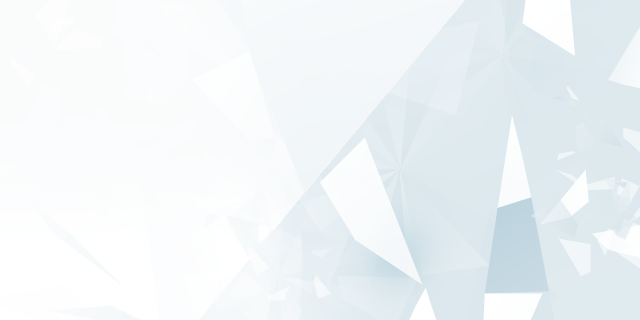
Reproduce this background procedurally as a WebGL 1 fragment shader.

```glsl
precision highp float;
// Pale crystal background: overlapping ice facets, white at left and blue-grey at right.
uniform vec2 u_resolution;

float hash(float n) {
  n = fract(n * 0.1031);
  n *= n + 33.33;
  n *= n + n;
  return fract(n);
}

vec2 hash2(float n) {
  return vec2(hash(n), hash(n + 57.3));
}

// Signed distance to the line a-b, positive on its left.
float edge(vec2 p, vec2 a, vec2 b) {
  return dot(p - a, normalize(vec2(a.y - b.y, b.x - a.x)));
}

// Paints a convex clockwise quad whose tone runs from corner a to corner c.
void facet(inout float tone, vec2 p, vec2 a, vec2 b, vec2 c, vec2 d,
           float start, float end, float opacity) {
  float dist = max(max(edge(p, a, b), edge(p, b, c)), max(edge(p, c, d), edge(p, d, a)));
  float cover = clamp(0.5 - dist * u_resolution.y, 0.0, 1.0);
  vec2 axis = c - a;
  float along = clamp(dot(p - a, axis) / dot(axis, axis), 0.0, 1.0);
  tone = mix(tone, mix(start, end, along), cover * opacity);
}

float ambient(vec2 p) {
  return 0.07 + 0.38 * smoothstep(0.55, 1.5, p.x);
}

vec2 shardCorner(float angle, float size, float slimness, vec2 dir) {
  vec2 q = size * vec2(cos(angle), slimness * sin(angle));
  return vec2(q.x * dir.x - q.y * dir.y, q.x * dir.y + q.y * dir.x);
}

// Random splinter, either a white glint or a tinted pane.
void shard(inout float tone, vec2 p, float seed, vec2 center, float size, float opacity) {
  float turn = 6.2832 * hash(seed + 3.1);
  vec2 dir = vec2(cos(turn), sin(turn));
  float slim = mix(0.2, 0.8, hash(seed + 5.7));
  float first = 1.2 * hash(seed + 8.3);
  vec2 a = center + shardCorner(first, size, slim, dir);
  vec2 b = center + shardCorner(first - 1.9, size, slim, dir);
  vec2 c = center + shardCorner(first - 3.3, size, slim, dir);
  vec2 d = center + shardCorner(first - 3.9, size, slim, dir);
  float tint = ambient(center) * step(0.36, hash(seed + 11.9));
  facet(tone, p, a, b, c, d, tint * mix(0.5, 1.5, hash(seed + 14.2)),
        tint * mix(0.5, 1.3, hash(seed + 17.6)), opacity);
}

// Sharp rays of slightly different tone around a hub.
float fan(vec2 p, vec2 hub, float reach, float seed) {
  vec2 q = p - hub;
  float r = length(q) + 0.0001;
  float sector = (atan(q.y, q.x) / 6.2832 + 0.5) * 19.0;
  float id = floor(sector);
  float blur = clamp(3.0 / (r * u_resolution.y), 0.001, 1.0);
  float ray = mix(hash(id + seed), hash(mod(id + 1.0, 19.0) + seed),
                  smoothstep(1.0 - blur, 1.0, sector - id));
  return (ray - 0.5) * (1.0 - smoothstep(0.0, reach, r));
}

void main() {
  vec2 p = gl_FragCoord.xy / u_resolution.y;

  // Soft base and broad planes
  float tone = 0.01 + 0.06 * smoothstep(0.15, 0.65, p.y) + 0.06 * smoothstep(0.5, 1.0, p.x);
  facet(tone, p, vec2(0.36, 1.02), vec2(0.57, 1.02), vec2(0.71, -0.02), vec2(0.50, -0.02), 0.04, 0.12, 0.9);
  facet(tone, p, vec2(1.47, 1.02), vec2(2.05, 1.02), vec2(2.05, -0.05), vec2(0.58, -0.05), 0.37, 0.48, 0.95);
  facet(tone, p, vec2(1.56, 1.02), vec2(2.05, 1.02), vec2(2.05, -0.05), vec2(1.74, -0.05), 0.44, 0.36, 0.9);
  tone *= mix(0.35, 1.0, smoothstep(0.75, 1.25, p.x + 0.35 * p.y));
  tone += 0.04 * smoothstep(0.2, 0.7, p.y) * (1.0 - smoothstep(0.5, 1.2, p.x));

  // Large translucent panes
  for (int i = 0; i < 26; i++) {
    float seed = float(i) * 23.0 + 4.0;
    shard(tone, p, seed, hash2(seed) * vec2(2.0, 1.0), mix(0.12, 0.4, hash(seed + 1.7)), 0.2);
  }
  tone += 0.16 * fan(p, vec2(1.25, 0.47), 0.5, 5.0);
  tone += 0.10 * fan(p, vec2(0.87, 0.14), 0.4, 41.0);
  tone += 0.10 * fan(p, vec2(1.57, 0.83), 0.35, 83.0);

  // Main facets
  facet(tone, p, vec2(0.75, 1.02), vec2(1.47, 1.02), vec2(0.95, 0.40), vec2(0.78, 0.84), 0.08, 0.20, 0.85);
  facet(tone, p, vec2(0.60, 0.75), vec2(0.78, 0.84), vec2(0.86, 0.57), vec2(0.78, 0.56), 0.0, 0.06, 0.9);
  facet(tone, p, vec2(1.25, 0.47), vec2(1.53, 0.17), vec2(1.32, 0.14), vec2(1.283, 0.30), 0.48, 0.32, 0.8);
  tone += 0.28 * exp(-90.0 * dot(p - vec2(1.25, 0.20), p - vec2(1.25, 0.20)));
  facet(tone, p, vec2(1.0, 0.43), vec2(1.14, 0.57), vec2(1.32, 0.11), vec2(1.11, 0.25), 0.0, 0.10, 0.9);
  facet(tone, p, vec2(0.94, 0.28), vec2(1.09, 0.26), vec2(1.03, 0.11), vec2(0.95, 0.16), 0.36, 0.25, 0.8);
  facet(tone, p, vec2(1.60, 0.64), vec2(1.632, 0.512), vec2(1.66, 0.383), vec2(1.555, 0.35), 0.0, 0.08, 1.0);
  facet(tone, p, vec2(1.555, 0.35), vec2(1.66, 0.383), vec2(1.715, 0.09), vec2(1.515, 0.083), 0.82, 0.66, 1.0);
  facet(tone, p, vec2(1.515, 0.083), vec2(1.695, 0.083), vec2(1.65, -0.02), vec2(1.51, -0.02), 0.0, 0.03, 1.0);
  facet(tone, p, vec2(1.645, 1.02), vec2(1.78, 1.02), vec2(1.797, 0.825), vec2(1.633, 0.927), 0.0, 0.02, 1.0);
  facet(tone, p, vec2(1.33, 0.10), vec2(1.37, -0.02), vec2(1.27, -0.02), vec2(1.298, 0.042), 0.0, 0.0, 1.0);
  facet(tone, p, vec2(1.90, 0.75), vec2(2.02, 0.95), vec2(2.02, 0.72), vec2(1.95, 0.735), 0.18, 0.0, 0.9);
  facet(tone, p, vec2(1.69, 0.30), vec2(1.83, 0.47), vec2(1.84, 0.37), vec2(1.78, 0.32), 0.06, 0.0, 0.95);
  facet(tone, p, vec2(1.85, 0.27), vec2(2.02, 0.30), vec2(2.02, 0.19), vec2(1.90, 0.22), 0.08, 0.0, 0.95);
  facet(tone, p, vec2(0.15, 0.03), vec2(0.35, 0.045), vec2(0.48, -0.02), vec2(0.30, 0.0), 0.08, 0.16, 0.9);
  facet(tone, p, vec2(0.05, 0.41), vec2(0.22, 0.27), vec2(0.385, 0.105), vec2(0.18, 0.26), 0.04, 0.14, 0.9);

  // Small splinters in three clusters: upper left, lower centre, right edge
  for (int i = 0; i < 66; i++) {
    float seed = float(i) * 19.0 + 700.0;
    float cluster = mod(float(i), 3.0);
    vec2 home = cluster < 0.5 ? vec2(0.2, 0.87) : cluster < 1.5 ? vec2(0.85, 0.19) : vec2(1.87, 0.44);
    vec2 spread = cluster < 0.5 ? vec2(0.75, 0.35) : cluster < 1.5 ? vec2(0.4, 0.36) : vec2(0.28, 0.55);
    shard(tone, p, seed, home + (hash2(seed) - 0.5) * spread, mix(0.02, 0.09, hash(seed + 2.3)), 0.55);
  }

  gl_FragColor = vec4(mix(vec3(1.0), vec3(0.68, 0.79, 0.84), clamp(tone, 0.0, 1.0)), 1.0);
}
```
